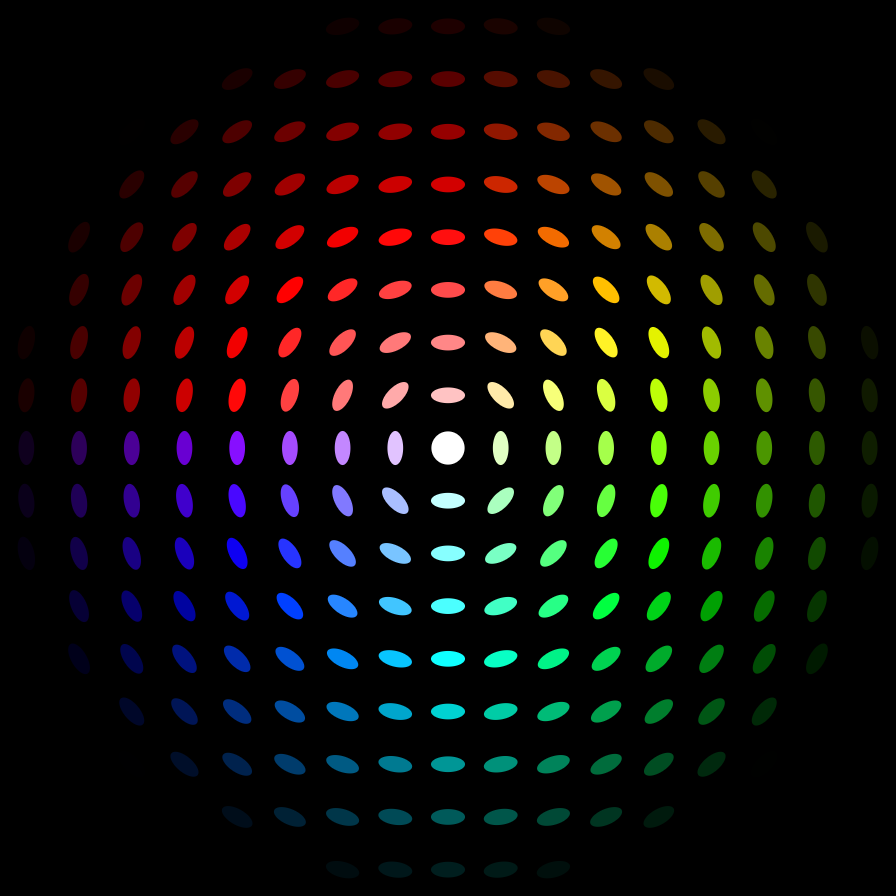
A WebGL 2 fragment shader for this pattern:

```glsl
#version 300 es
precision highp float;
// A 17 x 17 grid of small ellipses, each turned at right angles to its radius.
// Hue follows the angle around the centre, with one quadrant held at red;
// lightness falls from white in the middle to black at the rim.

uniform vec2 u_resolution;
out vec4 fragColor;

const float TAU = 6.2831853;
const float GRID_CELLS = 17.0;
const vec2 DOT_RADII = vec2(0.323, 0.149);  // tangential, radial
const float CENTRE_RADIUS = 0.315;

// Fully saturated HSL colour
vec3 hueLight(float hue, float light) {
    vec3 ramp = abs(mod(hue * 6.0 + vec3(0.0, 4.0, 2.0), 6.0) - 3.0) - 1.0;
    float chroma = 1.0 - abs(2.0 * light - 1.0);
    return light + chroma * (clamp(ramp, 0.0, 1.0) - 0.5);
}

// Approximate signed distance to an axis-aligned ellipse
float ellipseDistance(vec2 p, vec2 radii) {
    float k = length(p / radii);
    float slope = length(p / (radii * radii));
    return k * (k - 1.0) / max(slope, 1e-4);
}

// Clockwise from the top; negative hues are clamped to red
float cellHue(vec2 cell) {
    bool leftAxis = cell.x < -0.5 && abs(cell.y) < 0.5;
    float angle = leftAxis ? -0.5 * TAU : atan(cell.y, cell.x);
    return max(0.25 - angle / TAU, 0.0);
}

// Distance to the dot of one cell, aligned with the tangent
float dotDistance(vec2 local, vec2 cell) {
    float ring = length(cell);
    if (ring < 0.5) return length(local) - CENTRE_RADIUS;
    vec2 radial = cell / ring;
    vec2 tangent = vec2(-radial.y, radial.x);
    vec2 turned = vec2(dot(local, tangent), dot(local, radial));
    return ellipseDistance(turned, DOT_RADII);
}

void main() {
    // Grid units with the origin at the middle cell
    float side = min(u_resolution.x, u_resolution.y);
    float pixel = GRID_CELLS / side;
    vec2 p = (gl_FragCoord.xy - 0.5 * u_resolution) * pixel;
    vec2 cell = floor(p + 0.5);
    float ring = length(cell);

    // Colour of the cell
    float light = max(1.0 - ring / (0.5 * GRID_CELLS), 0.0);
    vec3 colour = ring < 0.5 ? vec3(1.0) : hueLight(cellHue(cell), light);

    // Antialiased dot over black
    float d = dotDistance(p - cell, cell);
    float coverage = clamp(0.5 - d / pixel, 0.0, 1.0);
    fragColor = vec4(colour * coverage, 1.0);
}
```
